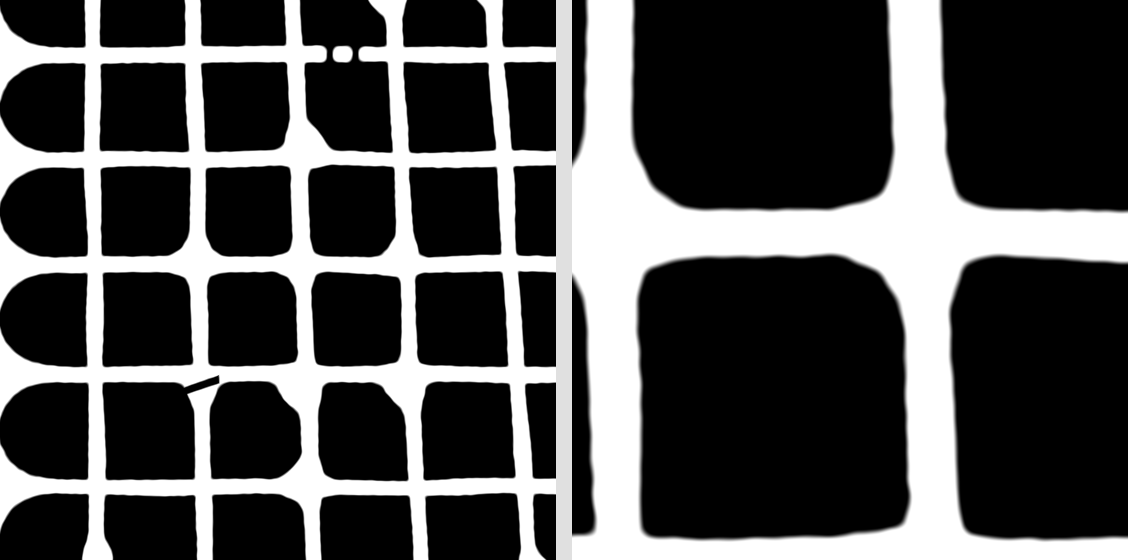
Left: the whole. Right: its middle third, enlarged.
This pattern is drawn by a Shadertoy shader. Its source:

```glsl
// Worn white hand-inked grid on black, with ink blots, flared edges and small breaks
#define LINES 5
#define HALF_WIDTH 0.0142
#define WANDER 0.007
#define ROUGHNESS 0.0016
#define BLOT_RADIUS 0.036
#define BLOT_BLEND 0.03
#define FLARE 0.11
#define WORN_NODE vec2(2.0, 1.5)
#define BREAK_CENTRE 0.612
#define SOFTNESS 0.0019
#define INK vec3(1.0)
#define GROUND vec3(0.0)

vec2 hash2(vec2 p) {
    vec3 q = fract(p.xyx * vec3(0.1031, 0.1030, 0.0973));
    q += dot(q, q.yzx + 33.33);
    return fract((q.xx + q.yz) * q.zy);
}

float cornerSlope(vec2 cell, vec2 offset) {
    return dot(hash2(cell) * 2.0 - 1.0, offset);
}

float gradientNoise(vec2 p) {
    vec2 i = floor(p), f = fract(p);
    vec2 u = f * f * f * (f * (f * 6.0 - 15.0) + 10.0);
    vec2 e = vec2(1.0, 0.0);
    return mix(mix(cornerSlope(i, f), cornerSlope(i + e, f - e), u.x),
               mix(cornerSlope(i + e.yx, f - e.yx), cornerSlope(i + e.xx, f - e.xx), u.x), u.y);
}

float smoothMin(float a, float b, float k) {
    float h = max(k - abs(a - b), 0.0) / k;
    return min(a, b) - h * h * k * 0.25;
}

// Rows bunch slightly; columns fan out towards the bottom
float rowY(float j) {
    return 0.13 + 0.194 * j + 0.01 * sin(0.9 * j);
}

float columnX(float i, float y) {
    return mix(0.173, 0.165, y) + i * mix(0.193, 0.179, y);
}

// Distance to a line that wanders and swells along its length
float inkLine(float across, float along, float id) {
    float bend = WANDER * gradientNoise(vec2(along * 5.0, id * 7.3 + 0.4));
    float swell = 0.004 * gradientNoise(vec2(along * 8.0, id * 3.7 + 20.4));
    return abs(across + bend) - HALF_WIDTH - swell;
}

// Blots gather around one worn node and on a few ends at the top and bottom
float blotSize(vec2 node) {
    bool onEdge = node.y < 0.0 || node.y >= float(LINES);
    vec2 away = abs(node - WORN_NODE);
    float endColumn = node.y > 0.0 ? 1.0 : 2.0;
    bool blotted = onEdge ? abs(node.x - endColumn) > 1.5 : away.x + away.y < 1.6;
    return blotted ? BLOT_RADIUS * (0.65 + 0.35 * hash2(node + 9.0).x) : 0.0;
}

float addBlots(float d, vec2 p) {
    for (int j = -1; j <= LINES; j++)
    for (int i = 0; i < LINES; i++) {
        vec2 node = vec2(i, j);
        float radius = blotSize(node);
        if (radius > 0.0) {
            float y = clamp(rowY(node.y), 0.0, 1.0);
            vec2 shift = (hash2(node + 4.0) - 0.5) * vec2(0.03, 0.05);
            vec2 q = p - vec2(columnX(node.x, y), y) - shift;
            d = smoothMin(d, length(q) - radius, BLOT_BLEND);
        }
    }
    return d;
}

void mainImage(out vec4 fragColor, in vec2 fragCoord) {
    vec2 p = fragCoord / iResolution.y;
    float rows = 1.0, columns = 1.0;

    for (int n = 0; n < LINES; n++) {
        float id = float(n);
        float row = inkLine(p.y - rowY(id), p.x, id);
        // Two gaps in the top row leave a droplet between them
        if (n == LINES - 1) {
            float gap = 0.005 - abs(abs(p.x - BREAK_CENTRE) - 0.023);
            row = -smoothMin(-row, -gap, 0.014);
        }
        rows = min(rows, row);
        columns = min(columns, inkLine(p.x - columnX(id, p.y), p.y, id + 11.0));
    }

    // Rows flare into the left border
    rows = smoothMin(rows, p.x + 0.005, FLARE);
    float d = addBlots(smoothMin(rows, columns, 0.006), p);

    // Slanted crack just below one crossing
    vec2 q = p - vec2(columnX(1.0, p.y), rowY(1.0));
    float crack = max(abs(q.y + 0.02 - 0.35 * q.x) - 0.007, abs(q.x) - 0.032);
    d = max(d, -crack);

    // Ragged ink edge
    d += ROUGHNESS * gradientNoise(p * 65.0);
    float soft = max(SOFTNESS, 0.75 / iResolution.y);
    fragColor = vec4(mix(INK, GROUND, smoothstep(-soft, soft, d)), 1.0);
}
```
